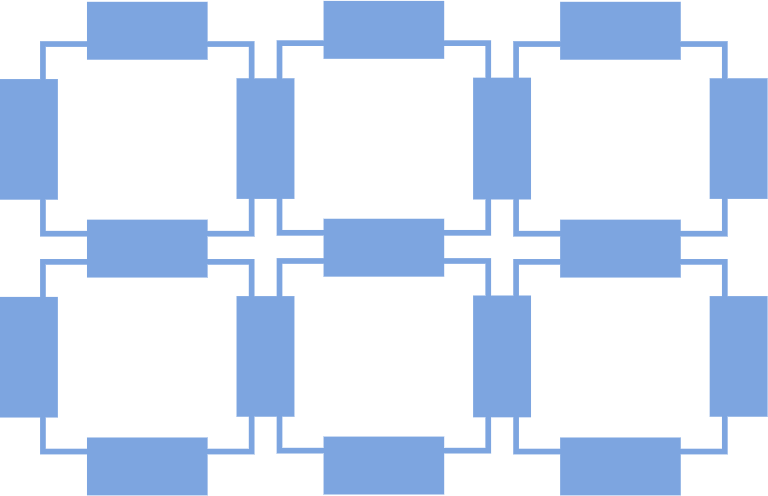
Reproduce this pattern procedurally as a Shadertoy shader.

```glsl
// Blue square loops, three across and two down, linked by solid blocks.
#define UNITS 495.0                   // design units per canvas height
#define PITCH vec2(236.1, 217.4)      // spacing of the repeats
#define LOOP_START vec2(147.0, 138.6) // centre of the top left loop
#define LOOP_HALF vec2(107.0, 97.5)   // outer half size of a loop
#define LINE 5.7                      // width of the loop line
#define BLOCK_HALF vec2(60.2, 28.9)   // half size of a lying block
#define LAST_LOOP vec2(2.0, 1.0)      // index of the last column and row
#define MIDDLE_LIFT 0.9               // middle column sits slightly higher
#define BLUE vec3(0.490, 0.648, 0.880)

float boxDistance(vec2 p, vec2 halfSize) {
    vec2 d = abs(p) - halfSize;
    return length(max(d, 0.0)) + min(max(d.x, d.y), 0.0);
}

// Index of the nearest repeat, kept inside the grid
vec2 nearestCell(vec2 p, vec2 start, vec2 last) {
    return clamp(floor((p - start) / PITCH + 0.5), vec2(0.0), last);
}

float isColumn(float column, float wanted) {
    return 1.0 - step(0.5, abs(column - wanted));
}

float loopDistance(vec2 p) {
    vec2 cell = nearestCell(p, LOOP_START, LAST_LOOP);
    vec2 q = p - LOOP_START - cell * PITCH;
    q.y += MIDDLE_LIFT * isColumn(cell.x, 1.0);
    vec2 d = abs(q) - LOOP_HALF;
    float outer = max(d.x, d.y);
    return max(outer, -outer - LINE);
}

// Blocks lying across the top and bottom sides
float lyingDistance(vec2 p) {
    vec2 start = LOOP_START - vec2(0.0, 0.5 * PITCH.y - 0.8);
    vec2 cell = nearestCell(p, start, LAST_LOOP + vec2(0.0, 1.0));
    vec2 q = p - start - cell * PITCH;
    q.y += MIDDLE_LIFT * isColumn(cell.x, 1.0);
    return boxDistance(q, BLOCK_HALF);
}

// Blocks standing between neighbouring loops
float standingDistance(vec2 p) {
    vec2 start = LOOP_START - vec2(0.5 * PITCH.x + 0.1, 0.3);
    vec2 cell = nearestCell(p, start, LAST_LOOP + vec2(1.0, 0.0));
    vec2 q = p - start - cell * PITCH;
    q.y -= 0.8 * isColumn(cell.x, 0.0);
    vec2 halfSize = BLOCK_HALF.yx;
    halfSize.y += 0.6 * isColumn(cell.x, 2.0);
    return boxDistance(q, halfSize);
}

void mainImage(out vec4 fragColor, in vec2 fragCoord) {
    // Design units, measured down from the top left corner
    float pixel = UNITS / iResolution.y;
    vec2 p = vec2(fragCoord.x, iResolution.y - fragCoord.y) * pixel;

    float d = min(loopDistance(p), min(lyingDistance(p), standingDistance(p)));
    float ink = clamp(0.5 - d / pixel, 0.0, 1.0);
    fragColor = vec4(mix(vec3(1.0), BLUE, ink), 1.0);
}
```
